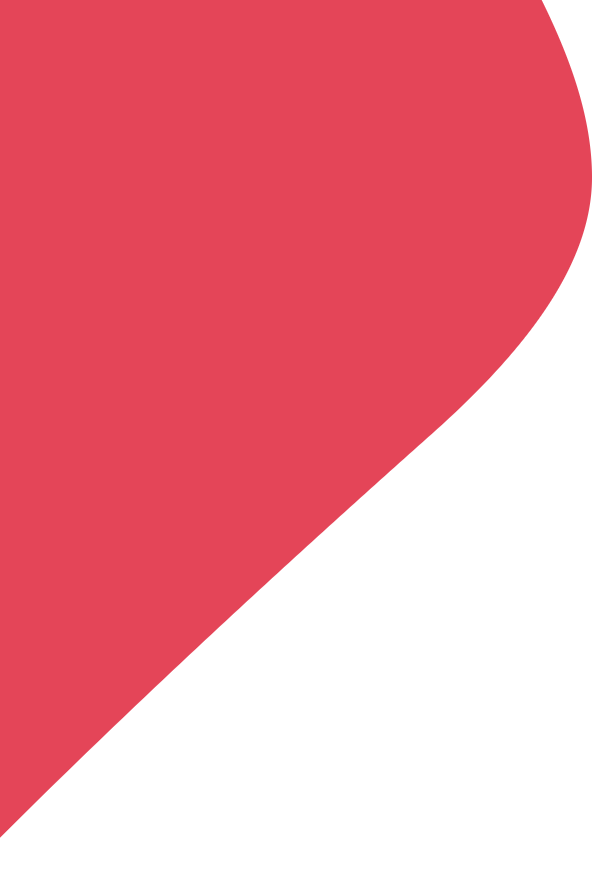
Write a WebGL 2 fragment shader that draws this background.

```glsl
#version 300 es
precision highp float;
// A red field bounded by a smooth bulging curve that sweeps down to the left over white.

uniform vec2 u_resolution;
out vec4 fragColor;

const vec3 RED = vec3(0.894, 0.271, 0.345);
const vec3 WHITE = vec3(1.0);

// A knot holds (depth from the top, edge position, edge slope).
const vec3 TOP = vec3(0.0, 0.915, 0.744);
const vec3 BULGE = vec3(0.198, 1.0, 0.0);
const vec3 SHOULDER = vec3(0.4844, 0.7292, -1.70);
const vec3 TAIL = vec3(0.9349, 0.0, -1.518);

// Cubic Hermite curve between two knots.
float hermite(vec3 a, vec3 b, float depth) {
    float span = b.x - a.x;
    float s = (depth - a.x) / span;
    float r = 1.0 - s;
    float ends = a.y * (1.0 + 2.0 * s) * r * r + b.y * s * s * (3.0 - 2.0 * s);
    float slopes = span * s * r * (a.z * r - b.z * s);
    return ends + slopes;
}

// Horizontal position of the boundary at a given depth.
float edgeAt(float depth) {
    if (depth < BULGE.x) return hermite(TOP, BULGE, depth);
    if (depth < SHOULDER.x) return hermite(BULGE, SHOULDER, depth);
    return hermite(SHOULDER, TAIL, depth);
}

// Antialiased coverage of the negative side of a field.
float coverage(float field) {
    float pixel = length(vec2(dFdx(field), dFdy(field)));
    return clamp(0.5 - field / pixel, 0.0, 1.0);
}

void main() {
    vec2 uv = gl_FragCoord.xy / u_resolution;
    float field = uv.x - edgeAt(1.0 - uv.y);
    fragColor = vec4(mix(WHITE, RED, coverage(field)), 1.0);
}
```
